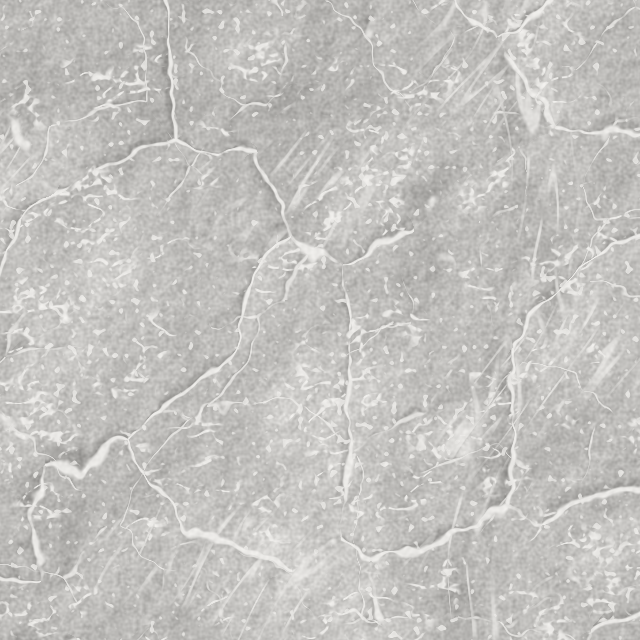
A WebGL 2 fragment shader for this texture:

```glsl
#version 300 es
precision highp float;
// Pale grey split slate: overlapping plates, chipped white rims, fibrous seams and mineral flecks.
uniform vec2 u_resolution;
out vec4 fragColor;

vec2 hash2(vec2 p) {
    vec3 q = fract(p.xyx * vec3(0.1031, 0.1030, 0.0973));
    q += dot(q, q.yzx + 33.33);
    return fract((q.xx + q.yz) * q.zy);
}

float cornerSlope(vec2 cell, vec2 offset) {
    return dot(hash2(cell) * 2.0 - 1.0, offset);
}

float gradientNoise(vec2 p) {
    vec2 c = floor(p), f = p - c;
    vec2 u = f * f * f * (f * (f * 6.0 - 15.0) + 10.0);
    vec2 e = vec2(1.0, 0.0);
    float low = mix(cornerSlope(c, f), cornerSlope(c + e, f - e), u.x);
    float high = mix(cornerSlope(c + e.yx, f - e.yx), cornerSlope(c + e.xx, f - e.xx), u.x);
    return 2.0 * mix(low, high, u.y);
}

mat2 rotation(float angle) {
    float c = cos(angle), s = sin(angle);
    return mat2(c, s, -s, c);
}

float fbm(vec2 p) {
    float sum = 0.0, amplitude = 1.0;
    mat2 turn = rotation(0.6) * 2.03;
    for (int i = 0; i < 5; i++) {
        sum += amplitude * gradientNoise(p);
        p = turn * p + 17.3;
        amplitude *= 0.5;
    }
    return sum;
}

// Cellular plates: x border distance, y border facing, z border random, w plate random.
vec4 plates(vec2 p, vec2 direction) {
    vec2 base = floor(p), f = p - base, home = vec2(0.0), toSeed = vec2(9.0);
    for (int y = -1; y <= 1; y++) for (int x = -1; x <= 1; x++) {
        vec2 cell = vec2(x, y);
        vec2 r = cell + hash2(base + cell) - f;
        if (dot(r, r) < dot(toSeed, toSeed)) { toSeed = r; home = cell; }
    }
    vec4 plate = vec4(9.0, 0.0, 0.0, hash2(base + home + 51.0).x);
    for (int y = -2; y <= 2; y++) for (int x = -2; x <= 2; x++) {
        if (x == 0 && y == 0) continue;
        vec2 cell = home + vec2(x, y);
        vec2 r = cell + hash2(base + cell) - f;
        vec2 normal = normalize(r - toSeed);
        float d = dot(0.5 * (toSeed + r), normal);
        if (d < plate.x) {
            plate.xyz = vec3(d, dot(normal, direction), hash2(2.0 * base + home + cell + 7.0).x);
        }
    }
    return plate;
}

// Rim light (x) and one-sided shadow (y) along plate borders.
vec2 ledge(vec4 plate, float scale, float rimWidth, float shadowWidth, float wear) {
    float d = plate.x / scale;
    float strength = smoothstep(0.15, 0.6, plate.z + 0.45 * wear);
    float width = rimWidth * clamp(1.0 + 1.1 * wear, 0.35, 2.0);
    float rim = 1.0 - smoothstep(0.3 * width, width + 0.001, d);
    float lee = smoothstep(-0.1, 0.6, plate.y) * smoothstep(0.0, 0.003, d);
    float reach = shadowWidth * clamp(0.8 + wear, 0.2, 1.7);
    return strength * vec2(rim, lee * (1.0 - smoothstep(0.1 * reach, reach, d)));
}

// Thin strands running along the given tilt from vertical.
float fibres(vec2 p, float tilt, float density) {
    vec2 q = rotation(tilt) * p;
    q.x += 0.022 * gradientNoise(q * vec2(5.0, 4.0));
    float n = gradientNoise(q * vec2(density, 4.5));
    float broken = smoothstep(-0.35, 0.35, gradientNoise(q * vec2(38.0, 13.0) + 4.0));
    return (1.0 - smoothstep(0.03, 0.17, abs(n))) * broken;
}

// Short crooked flakes, crumbled along their edges.
float squiggles(vec2 p, float patchiness) {
    vec2 q = rotation(-0.2) * p * vec2(14.0, 24.0);
    float n = gradientNoise(q) + 0.45 * gradientNoise(q * 2.3 + 8.0);
    float mask = smoothstep(0.0, 0.3, gradientNoise(p * 11.0 + 31.0) + 0.3 * patchiness);
    float crumble = smoothstep(-0.4, 0.15, gradientNoise(p * 95.0));
    return (1.0 - smoothstep(0.04, 0.17, abs(n))) * mask * crumble;
}

void main() {
    vec2 p = gl_FragCoord.xy / u_resolution.y;
    vec2 lee = normalize(vec2(0.75, -0.55));
    vec2 bend = vec2(fbm(p * 2.6 + 3.0), fbm(p * 2.6 + 40.0));
    vec2 warped = p + 0.055 * bend + 0.003 * gradientNoise(p * 45.0);
    float patchiness = gradientNoise(p * 4.2 + 12.0);
    float wear = gradientNoise(p * 16.0 + 5.0) + 0.5 * gradientNoise(p * 60.0);

    // Large and small split plates
    mat2 lean = rotation(0.5);
    vec4 large = plates(lean * warped * vec2(3.3, 2.7) + 2.0, lean * lee);
    vec4 small = plates(lean * (warped + 0.02 * bend.yx) * 6.5 + 20.0, lean * lee);
    vec2 largeLedge = ledge(large, 3.0, 0.0042, 0.026, wear);
    vec2 smallLedge = ledge(small, 6.5, 0.0026, 0.018, wear - 0.7);

    // Steep seam on the right and scattered strand bundles
    float seamCentre = 0.79 + 0.05 * sin(p.y * 5.0 + 4.3) + 0.02 * bend.x;
    float seam = 1.0 - smoothstep(0.015, 0.075, abs(p.x - seamCentre));
    float bundle = smoothstep(0.2, 0.65, gradientNoise(p * 3.4 + 70.0) + 0.25 * bend.y);
    float strands = max(seam * fibres(p, 0.05, 32.0), bundle * fibres(p, 0.6, 38.0));

    // Stone body: broad tone, raking relief and grain
    float relief = fbm(p * 6.0 + lee * 0.036) - fbm(p * 6.0);
    float tone = 0.731 + 0.022 * fbm(p * 3.0 + 90.0) + 0.035 * (large.w - 0.5);
    tone += clamp(0.26 * relief, -0.07, 0.08);
    tone += 0.055 * gradientNoise(p * 170.0) + 0.03 * gradientNoise(p * 75.0 + 9.0);
    tone += 0.03 * smoothstep(0.0, 0.6, patchiness) + 0.025 * bundle;
    tone -= 0.115 * largeLedge.y + 0.07 * smallLedge.y;
    tone -= 0.055 * seam * smoothstep(-0.3, 0.4, gradientNoise(p * vec2(16.0, 5.0)));

    // White mineral: rims, strands, flakes and dots
    float dots = smoothstep(0.5, 0.8, gradientNoise(p * 82.0 + 60.0) + 0.22 * patchiness);
    float white = max(0.9 * largeLedge.x, 0.75 * smallLedge.x);
    white = max(white, max(0.7 * strands, 0.9 * squiggles(p, patchiness)));
    white = max(white, 0.75 * dots);
    tone = mix(tone, 0.935 + 0.03 * gradientNoise(p * 130.0), white);

    fragColor = vec4(clamp(tone + vec3(0.006, 0.001, -0.010), 0.0, 1.0), 1.0);
}
```
